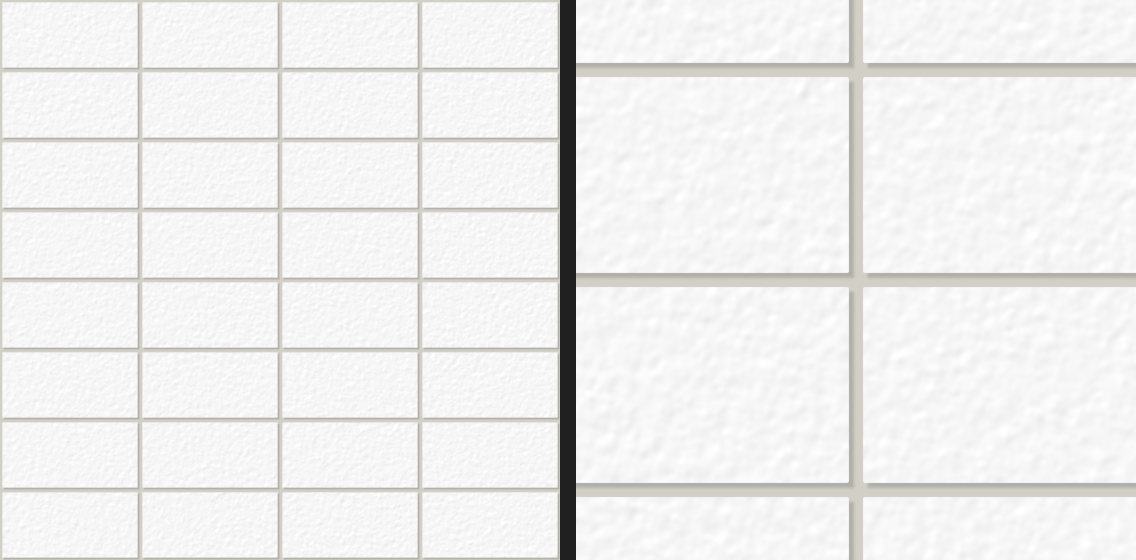
Left: the whole. Right: its middle third, enlarged.
A Shadertoy shader for this pattern:

```glsl
// White stacked tiles, four across and eight down, set in pale grey grout.
// A box distance cuts each tile and its soft shadow; wrapping cellular bumps,
// lit from the upper left, give the glaze its fine embossed grain.

const vec2 TILE_COUNT = vec2(4.0, 8.0);
const float GROUT_WIDTH = 0.0084;
const float CORNER_RADIUS = 0.0012;
const vec2 SHADOW_OFFSET = vec2(0.0029, -0.0029);
const float SHADOW_BLUR = 0.0016;
const vec2 TO_LIGHT = vec2(-0.6, 0.8);

const vec3 GLAZE = vec3(0.965, 0.965, 0.966);
const vec3 GROUT = vec3(0.82, 0.81, 0.775);
const vec3 SHADOW = vec3(0.69, 0.685, 0.665);

// Three random values in 0..1 for an integer cell
vec3 hash3(ivec2 cell, int seed) {
    uvec3 v = uvec3(cell, seed) * 1664525u + 1013904223u;
    v.x += v.y * v.z; v.y += v.z * v.x; v.z += v.x * v.y;
    v ^= v >> 16u;
    v.x += v.y * v.z; v.y += v.z * v.x; v.z += v.x * v.y;
    return vec3(v >> 8u) / 16777216.0;
}

// Smooth cellular height: one random bump per cell, wrapping every period cells
float cellBumps(vec2 p, int period, int seed) {
    ivec2 base = ivec2(floor(p));
    float height = 0.0;
    for (int y = -1; y <= 1; y++)
    for (int x = -1; x <= 1; x++) {
        ivec2 cell = base + ivec2(x, y);
        vec3 rnd = hash3((cell + period) % period, seed);
        vec2 d = vec2(cell) + rnd.xy - p;
        float falloff = max(0.0, 1.0 - dot(d, d));
        height += (2.0 * rnd.z - 1.0) * falloff * falloff * falloff;
    }
    return height;
}

// Slope towards the light, measured over a fraction of a cell
float relief(vec2 uv, int period, int seed) {
    vec2 p = uv * float(period);
    vec2 stepToLight = 0.25 * TO_LIGHT;
    return cellBumps(p - stepToLight, period, seed)
         - cellBumps(p + stepToLight, period, seed);
}

// Signed distance to the rounded tile of the repeating grid, negative inside
float tileDistance(vec2 uv) {
    vec2 local = (fract(uv * TILE_COUNT) - 0.5) / TILE_COUNT;
    vec2 halfSize = 0.5 / TILE_COUNT - 0.5 * GROUT_WIDTH;
    vec2 q = abs(local) - halfSize + CORNER_RADIUS;
    return length(max(q, 0.0)) + min(max(q.x, q.y), 0.0) - CORNER_RADIUS;
}

// Coverage of a shape whose edge is softened by the given half width
float coverage(float dist, float softness) {
    return 1.0 - smoothstep(-softness, softness, dist);
}

void mainImage(out vec4 fragColor, in vec2 fragCoord) {
    vec2 uv = fragCoord / iResolution.xy;
    float pixel = 1.0 / min(iResolution.x, iResolution.y);
    float dist = tileDistance(uv);

    // Grout, darkened below and to the right of each tile
    float shade = coverage(tileDistance(uv - SHADOW_OFFSET), SHADOW_BLUR + 0.3 * pixel);
    vec3 color = mix(GROUT, SHADOW, shade);

    // Glaze with coarse and fine grain
    float grain = 0.026 * relief(uv, 128, 1) + 0.020 * relief(uv, 216, 2);
    vec3 glaze = GLAZE + grain;

    color = mix(color, glaze, coverage(dist, 0.7 * pixel));
    fragColor = vec4(clamp(color, 0.0, 1.0), 1.0);
}
```
